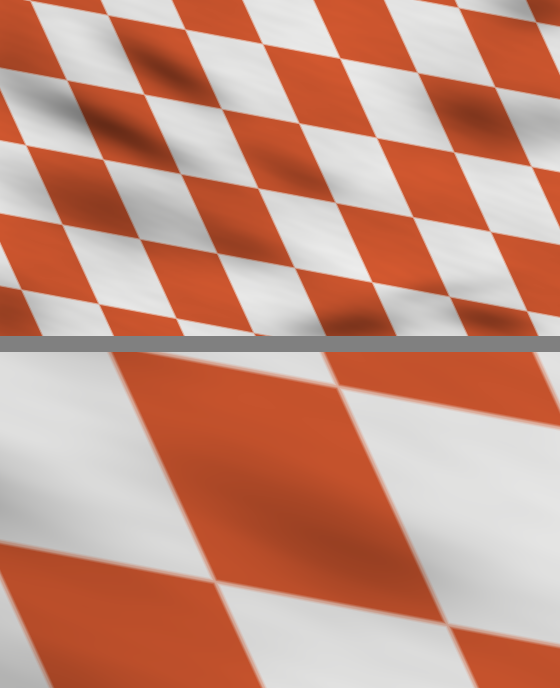
Top, the full canvas; bottom, a detail of the centre.
Write a WebGL 1 fragment shader that draws this pattern.

```glsl
precision highp float;
// Slanted orange and white checked cloth with pale seams and soft diagonal folds.

uniform vec2 u_resolution;

vec2 hashGradient(vec2 cell) {
  float angle = 6.2832 * fract(sin(dot(cell, vec2(127.1, 311.7))) * 43758.5);
  return vec2(cos(angle), sin(angle));
}

float gradientNoise(vec2 p) {
  vec2 i = floor(p);
  vec2 f = fract(p);
  vec2 w = f * f * f * (f * (f * 6.0 - 15.0) + 10.0);
  float a = dot(hashGradient(i), f);
  float b = dot(hashGradient(i + vec2(1.0, 0.0)), f - vec2(1.0, 0.0));
  float c = dot(hashGradient(i + vec2(0.0, 1.0)), f - vec2(0.0, 1.0));
  float d = dot(hashGradient(i + 1.0), f - 1.0);
  return mix(mix(a, b, w.x), mix(c, d, w.x), w.y);
}

vec2 rotate(vec2 p, float angle) {
  float c = cos(angle);
  float s = sin(angle);
  return vec2(c * p.x + s * p.y, c * p.y - s * p.x);
}

// Light left by one elongated shadow; size is its length and breadth.
float fold(vec2 p, vec2 centre, float angle, vec2 size, float depth) {
  vec2 q = rotate(p - centre, angle) / size;
  return 1.0 - depth * exp(-dot(q, q));
}

float clothLight(vec2 p) {
  // Slow wander keeps the folds from looking like plain ellipses.
  vec2 w = p + 0.025 * vec2(gradientNoise(p * 4.0), gradientNoise(p * 4.0 + 17.0));
  float light = 1.0;

  // Deep folds on the left
  light *= fold(w, vec2(0.33, 0.615), -0.44, vec2(0.30, 0.052), 0.50);
  light *= fold(w, vec2(0.485, 0.795), -0.58, vec2(0.20, 0.050), 0.42);
  light *= fold(w, vec2(0.32, 0.385), -0.30, vec2(0.28, 0.100), 0.28);
  light *= fold(w, vec2(0.02, 0.07), -0.50, vec2(0.15, 0.090), 0.25);
  light *= fold(w, vec2(0.05, 0.85), -0.50, vec2(0.15, 0.100), 0.15);

  // Gentle folds in the middle
  light *= fold(w, vec2(0.885, 0.483), -0.40, vec2(0.17, 0.045), 0.25);
  light *= fold(w, vec2(0.71, 0.267), -0.30, vec2(0.18, 0.060), 0.20);
  light *= fold(w, vec2(1.035, 0.03), 0.10, vec2(0.17, 0.050), 0.35);

  // Shadows on the right
  light *= fold(w, vec2(1.41, 0.645), -0.30, vec2(0.17, 0.080), 0.33);
  light *= fold(w, vec2(1.65, 0.645), -0.30, vec2(0.12, 0.070), 0.22);
  light *= fold(w, vec2(1.58, 0.98), -0.10, vec2(0.14, 0.060), 0.28);
  light *= fold(w, vec2(1.295, 0.134), 0.15, vec2(0.17, 0.030), 0.16);
  light *= fold(w, vec2(1.445, 0.052), -0.20, vec2(0.14, 0.045), 0.35);

  // Broad ripples and fine streaks along the cloth
  vec2 along = rotate(p, -0.35);
  light += 0.07 * gradientNoise(along * vec2(2.5, 8.0) + 5.0);
  light += 0.025 * gradientNoise(along * vec2(9.0, 45.0));
  return light;
}

// Signed distance to the cell borders, in cells; changes sign every cell.
vec2 signedBorders(vec2 q) {
  return abs(fract((q + 0.5) * 0.5) * 2.0 - 1.0) - 0.5;
}

void main() {
  vec2 p = gl_FragCoord.xy / u_resolution * vec2(1.655, 1.0);
  float soft = max(1.0 / u_resolution.y, 0.003);

  // Skewed lattice: one unit per check along each axis
  vec2 d = p - vec2(0.198, 0.761);
  vec2 axisU = vec2(4.777, 2.178);
  vec2 axisV = vec2(-0.867, -4.625);
  vec2 lattice = vec2(dot(d, axisU), dot(d, axisV));
  vec2 border = signedBorders(lattice) / vec2(length(axisU), length(axisV));

  // Checks
  vec2 side = clamp(border / (0.5 * soft), -1.0, 1.0);
  float isOrange = 0.5 + 0.5 * side.x * side.y;
  vec3 orange = vec3(0.79, 0.33, 0.178);
  vec3 white = vec3(0.885, 0.885, 0.882);
  vec3 color = mix(white, orange, isOrange);

  // Pale seams
  float seamDistance = min(abs(border.x), abs(border.y));
  float seam = clamp((0.0018 - seamDistance) / soft + 0.5, 0.0, 1.0);
  color = mix(color, vec3(0.88, 0.69, 0.62), 0.9 * seam);

  gl_FragColor = vec4(clamp(color * clothLight(p), 0.0, 1.0), 1.0);
}
```
